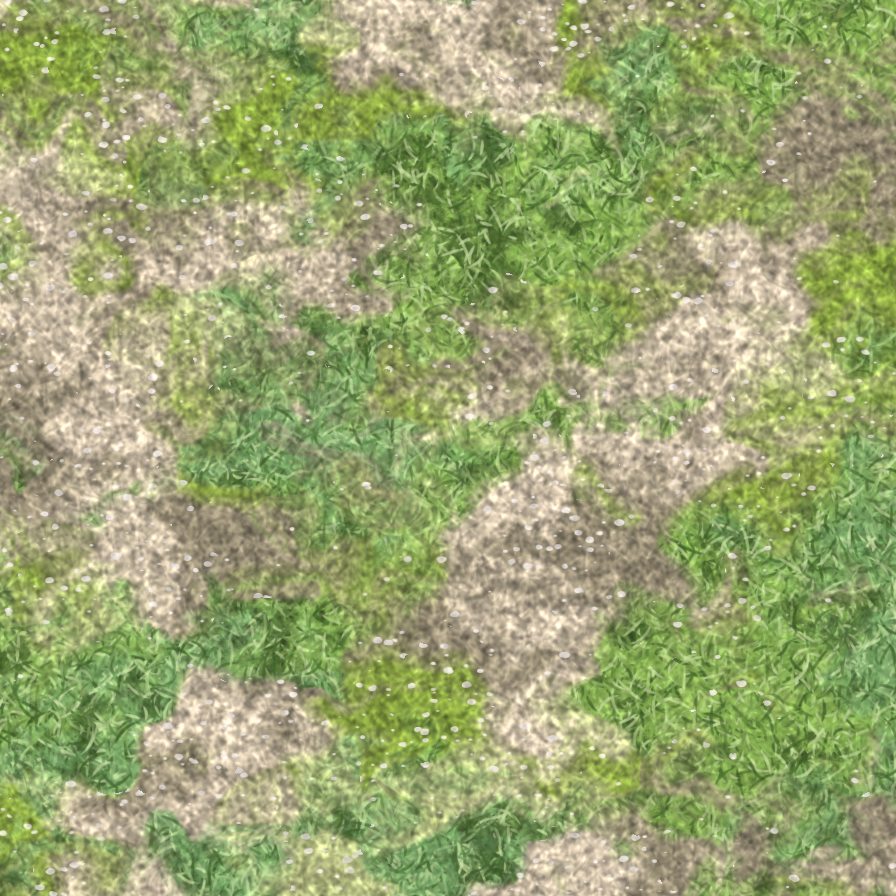
Write a Shadertoy shader that draws this texture.

```glsl
#define PATCH_SCALE vec2(4.6, 6.4)
#define BLADE_LAYERS 11
#define BLADE_CELLS 44.0
#define BLADE_WIDTH 0.0018
#define STONE_CELLS 66.0
#define GRAIN 0.72
#define SOFTNESS 0.0011

const vec3 BROWN_SOIL = vec3(0.58, 0.54, 0.45);
const vec3 PALE_SOIL  = vec3(0.81, 0.75, 0.66);
const vec3 LUSH_MOSS  = vec3(0.53, 0.63, 0.25);
const vec3 OLIVE_MOSS = vec3(0.59, 0.63, 0.39);
const vec3 STRAW      = vec3(0.75, 0.76, 0.57);
const vec3 DARK_GRASS = vec3(0.24, 0.37, 0.15);
const vec3 MID_GRASS  = vec3(0.52, 0.68, 0.31);
const vec3 COOL_GRASS = vec3(0.45, 0.63, 0.39);
const vec3 PALE_BLADE = vec3(0.78, 0.86, 0.63);
const vec3 STONE      = vec3(0.94, 0.91, 0.90);

float hash(vec2 p) {
    return fract(sin(dot(p, vec2(127.1, 311.7))) * 43758.5);
}

float noise(vec2 p) {
    vec2 i = floor(p), f = fract(p);
    f = f * f * (3.0 - 2.0 * f);
    return mix(mix(hash(i), hash(i + vec2(1, 0)), f.x),
               mix(hash(i + vec2(0, 1)), hash(i + vec2(1, 1)), f.x), f.y);
}

float fbm(vec2 p) {
    float sum = 0.0, amp = 0.42;
    for (int i = 0; i < 5; i++) {
        sum += amp * noise(p);
        p = mat2(1.6, 1.2, -1.2, 1.6) * p + 7.3;
        amp *= 0.62;
    }
    return sum;
}

// Coverage of one curved, tapered blade centred at the origin
float blade(vec2 p, float angle, float halfLength, float bend, float soft) {
    float c = cos(angle), s = sin(angle);
    vec2 q = vec2(c * p.x + s * p.y, c * p.y - s * p.x);
    float t = q.x / halfLength;
    float d = abs(q.y + bend * halfLength * (t * t - 0.3)) - BLADE_WIDTH * (1.0 - 0.7 * t * t);
    return (1.0 - smoothstep(-soft, soft, d)) * (1.0 - smoothstep(0.6, 1.0, abs(t)));
}

vec3 bladeColor(vec3 ground, vec3 green, float shade, float grass) {
    vec3 fresh = mix(DARK_GRASS, green, smoothstep(0.0, 0.5, shade));
    fresh = mix(fresh, PALE_BLADE, smoothstep(0.6, 1.0, shade));
    return mix(ground * (0.70 + 0.62 * shade), fresh, grass);
}

// Layered grids of blades, thick in clumps and faint elsewhere
vec3 drawBlades(vec3 ground, vec2 uv, vec3 green, float grass, float soft) {
    vec3 col = ground;
    for (int layer = 0; layer < BLADE_LAYERS; layer++) {
        vec2 shift = vec2(0.37, 0.61) * float(layer);
        vec2 p = uv * BLADE_CELLS + shift;
        vec2 cell = floor(p);
        for (int k = 0; k < 9; k++) {
            vec2 id = cell + vec2(k % 3, k / 3) - 1.0;
            vec2 seed = id + 41.0 * float(layer);
            float a = hash(seed), b = hash(seed + 17.3), c = hash(seed + 53.9);
            vec2 offset = (p - id - vec2(b, c)) / BLADE_CELLS;
            float angle = 1.57 + (a - 0.5) * 2.8;
            float halfLength = mix(0.3, 0.95, fract(a * 13.7)) / BLADE_CELLS;
            float cover = blade(offset, angle, halfLength, (b - 0.5) * 0.9, soft);
            float shade = fract(c * 9.1 + b * 5.3);
            col = mix(col, bladeColor(ground, green, shade, grass), cover * mix(0.36, 0.72, grass));
        }
    }
    return col;
}

// Scattered small pale stones with uneven outlines
float stones(vec2 uv, float amount, float soft) {
    vec2 p = uv * STONE_CELLS, cell = floor(p);
    float rough = 0.002 * (noise(uv * 230.0) - 0.5);
    float cover = 0.0;
    for (int k = 0; k < 9; k++) {
        vec2 id = cell + vec2(k % 3, k / 3) - 1.0;
        float a = hash(id + 3.7), b = hash(id + 71.1), size = hash(id + 29.5);
        vec2 d = (p - id - vec2(a, b)) / STONE_CELLS * vec2(0.8, 1.2);
        float radius = mix(0.0012, 0.0046, size * size);
        float disc = 1.0 - smoothstep(-soft, soft, length(d) - radius + rough);
        cover = max(cover, disc * step(fract(a * 7.7 + b), amount));
    }
    return cover;
}

void mainImage(out vec4 fragColor, in vec2 fragCoord) {
    vec2 uv = fragCoord / iResolution.y;
    float soft = max(SOFTNESS, 0.6 / iResolution.y);

    // Blended patches with ragged edges
    vec2 p = mat2(0.9, 0.43, -0.43, 0.9) * (uv * PATCH_SCALE);
    p += 0.4 * (vec2(noise(uv * 23.0), noise(uv * 23.0 + 31.0)) - 0.5);
    float growth = fbm(p + 2.4);
    float tone = fbm(p * 1.15 + 19.7);
    float clump = fbm(p * 1.3 + 43.1);
    float soilCover = 1.0 - smoothstep(0.36, 0.54, growth);
    float grass = smoothstep(0.47, 0.60, 0.5 * growth + 0.5 * clump);

    // Soil, moss and dry straw
    vec3 soil = mix(BROWN_SOIL, PALE_SOIL, smoothstep(0.42, 0.62, tone));
    vec3 moss = mix(LUSH_MOSS, OLIVE_MOSS, smoothstep(0.36, 0.56, clump));
    moss = mix(moss, STRAW, 0.8 * smoothstep(0.48, 0.64, tone));
    vec3 ground = mix(moss, soil, soilCover);

    // Turf of the clumps, with shadowed gaps
    vec3 green = mix(MID_GRASS, COOL_GRASS, smoothstep(0.42, 0.62, fbm(p * 0.8 + 81.0)));
    float lit = smoothstep(0.36, 0.50, 0.5 * fbm(uv * 42.0) + 0.5 * fbm(uv * 13.0 + 9.0));
    green *= mix(0.72, 1.0, lit);
    ground = mix(ground, mix(DARK_GRASS, green, lit), grass * 0.85);

    // Fine grain in two sizes
    vec2 g = mat2(0.8, 0.6, -0.6, 0.8) * uv;
    float grain = 0.5 * noise(g * vec2(95.0, 125.0)) + 0.5 * noise(g * 205.0 + 3.0);
    ground *= 1.0 + GRAIN * (grain - 0.5);

    vec3 col = drawBlades(ground, uv, green, grass, soft);
    float amount = (1.0 - grass) * (0.06 + 0.5 * smoothstep(0.45, 0.65, fbm(uv * 8.0 + 5.0)));
    col = mix(col, STONE, 0.8 * stones(uv, amount, soft));
    col *= 1.0 + 0.26 * (noise(uv * 215.0) - 0.5);
    fragColor = vec4(clamp(col, 0.0, 1.0), 1.0);
}
```
